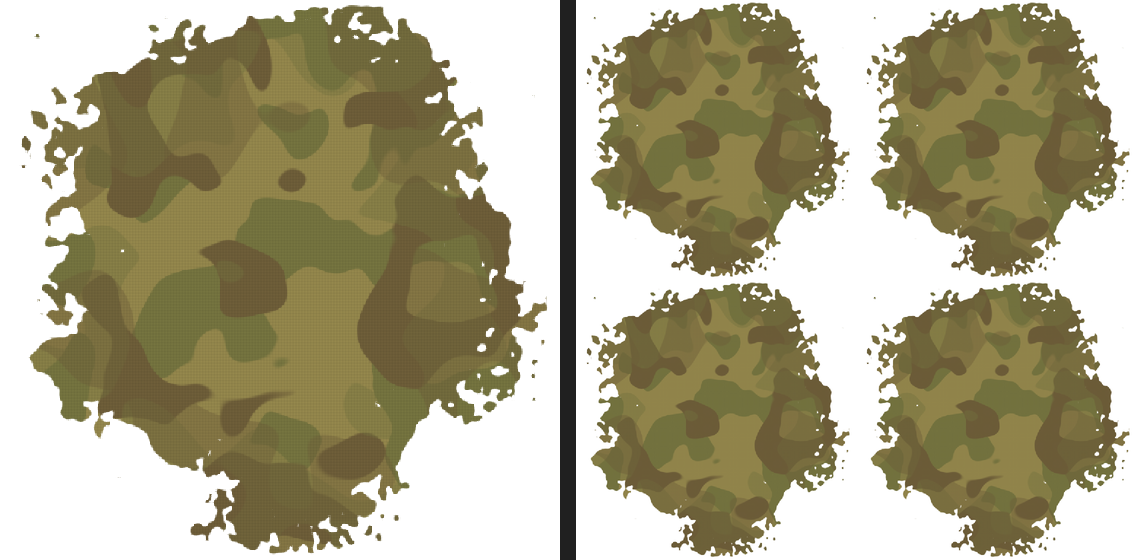
Left, the tile; right, the same tile 2 across and 2 down.
This pattern is drawn by a WebGL 2 fragment shader. Its source:

```glsl
#version 300 es
precision highp float;
// A torn scrap of woven camouflage cloth on white: smooth blobs of tan, green
// and brown from wrapping gradient noise, translucent veils towards the rim,
// and a lobed outline that fine noise frays into holes and loose shreds.

#define CAMO_CELLS 6.0      // blob noise cells per canvas, whole number
#define GREEN_LEVEL 0.02    // higher: less green
#define BROWN_LEVEL 0.12    // higher: less brown
#define CAMO_SOFTNESS 0.012 // blur of the blob borders, in noise units
#define VEIL_OPACITY 0.42
#define THREADS 192.0       // weave repeats per canvas, whole number
#define WEAVE_DEPTH 0.022
#define SCRAP_RADIUS 0.437
#define FRAY_CELLS 26.0     // fray noise cells per canvas, whole number
#define FRAY_REACH 0.15     // how far the fraying bites in and spills out

uniform vec2 u_resolution;
out vec4 fragColor;

const float TAU = 6.2831853;
const vec3 WHITE = vec3(1.0);
const vec3 TAN = vec3(0.565, 0.515, 0.29);
const vec3 GREEN = vec3(0.447, 0.443, 0.242);
const vec3 BROWN = vec3(0.42, 0.358, 0.217);

// Unit gradient for a lattice cell
vec2 gradient(vec2 cell, uint seed) {
    uint h = uint(cell.x) * 1597u + uint(cell.y) * 51749u + seed * 7919u;
    h = (h ^ (h >> 15)) * 2246822519u;
    h = (h ^ (h >> 13)) * 3266489917u;
    h ^= h >> 16;
    float angle = TAU * float(h & 65535u) / 65536.0;
    return vec2(cos(angle), sin(angle));
}

// Gradient noise that wraps over the unit square
float noise(vec2 p, float cells, uint seed) {
    p *= cells;
    vec2 f = fract(p);
    vec2 a = mod(floor(p), cells);
    vec2 b = mod(a + 1.0, cells);
    vec2 w = f * f * f * (f * (f * 6.0 - 15.0) + 10.0);
    float n00 = dot(gradient(a, seed), f);
    float n10 = dot(gradient(vec2(b.x, a.y), seed), f - vec2(1.0, 0.0));
    float n01 = dot(gradient(vec2(a.x, b.y), seed), f - vec2(0.0, 1.0));
    float n11 = dot(gradient(b, seed), f - 1.0);
    return mix(mix(n00, n10, w.x), mix(n01, n11, w.x), w.y);
}

float twoOctaves(vec2 p, float cells, float detail, uint seed) {
    return noise(p, cells, seed) + detail * noise(p, cells * 2.0, seed + 1u);
}

// Smoothed coverage of the region where the field is positive
float cover(float field, float softness) {
    float w = max(softness, 0.7 * fwidth(field));
    return smoothstep(-w, w, field);
}

// Positive inside the scrap, always negative on the canvas border
float scrapField(vec2 p) {
    vec2 q = p - 0.5;
    float a = atan(q.y, q.x + 1e-5);
    float radius = SCRAP_RADIUS + 0.031 * sin(a) - 0.027 * cos(2.0 * a)
        + 0.009 * cos(4.0 * a) + 0.039 * cos(5.0 * a + 0.97)
        - 0.014 * cos(6.0 * a);
    float border = 0.5 - max(abs(q.x), abs(q.y));
    float body = min(radius - length(q), border - 0.015);

    // Some stretches fray strongly, others stay almost clean
    float strength = smoothstep(-0.22, 0.12, noise(p, 7.0, 31u));
    float fray = FRAY_REACH * mix(0.08, 1.0, strength)
        * twoOctaves(p, FRAY_CELLS, 0.7, 33u);
    float bays = 0.07 * noise(p, 11.0, 35u);
    return body + (fray + bays) * smoothstep(0.0, 0.05, border);
}

vec3 camouflage(vec2 p) {
    vec2 warp = vec2(noise(p, 5.0, 1u), noise(p, 5.0, 2u));
    vec2 q = p + 0.05 * warp;
    float green = twoOctaves(q, CAMO_CELLS, 0.3, 3u) - GREEN_LEVEL;
    float brown = twoOctaves(q, CAMO_CELLS, 0.3, 7u) - BROWN_LEVEL;
    vec3 color = mix(TAN, GREEN, cover(green, CAMO_SOFTNESS * 0.6));
    color = mix(color, BROWN, cover(brown, CAMO_SOFTNESS));

    // Veils gather near the rim and leave the middle clear
    float rim = 0.5 * smoothstep(0.12, 0.38, length(p - 0.5)) - 0.45;
    float greenVeil = cover(noise(q, 7.0, 11u) + rim, CAMO_SOFTNESS);
    float brownVeil = cover(noise(q, 6.0, 13u) + rim, CAMO_SOFTNESS);
    color = mix(color, GREEN, VEIL_OPACITY * greenVeil);
    return mix(color, BROWN, VEIL_OPACITY * brownVeil);
}

void main() {
    vec2 uv = gl_FragCoord.xy / u_resolution;
    vec2 thread = TAU * THREADS * uv;

    // Borders follow the threads in soft steps
    vec2 stepped = uv - 0.8 * sin(thread) / (TAU * THREADS);
    float weave = 1.0 + WEAVE_DEPTH * (cos(thread.x) + cos(thread.y));
    vec3 cloth = camouflage(stepped) * weave;
    fragColor = vec4(mix(WHITE, cloth, cover(scrapField(stepped), 0.0)), 1.0);
}
```
